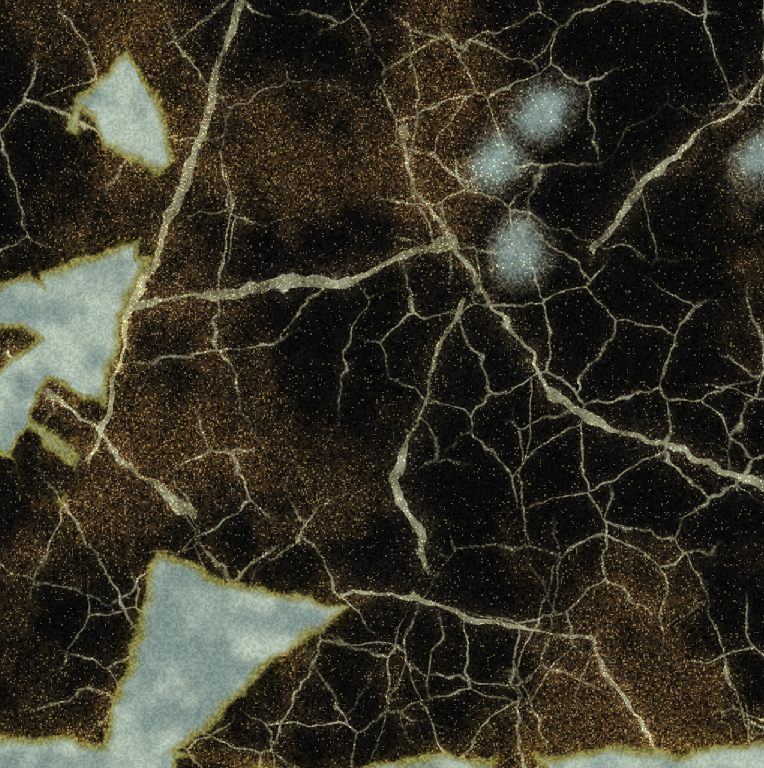
A Shadertoy shader for this texture:

```glsl
float hash(vec2 p) {
    vec3 q = fract(vec3(p.xyx) * vec3(0.1031, 0.103, 0.0973));
    q += dot(q, q.yzx + 33.33);
    return fract((q.x + q.y) * q.z);
}

vec2 hash2(vec2 p) { return vec2(hash(p), hash(p + 71.7)); }

float noise(vec2 p) {
    vec2 i = floor(p), f = fract(p);
    f = f * f * (3.0 - 2.0 * f);
    return mix(mix(hash(i), hash(i + vec2(1, 0)), f.x),
               mix(hash(i + vec2(0, 1)), hash(i + vec2(1, 1)), f.x), f.y);
}

float fbm(vec2 p) {
    float sum = 0.0, amp = 0.5;
    for (int i = 0; i < 5; i++) {
        sum += amp * noise(p);
        p = mat2(1.6, 1.2, -1.2, 1.6) * p + 7.3;
        amp *= 0.5;
    }
    return sum;
}

// Cellular noise: x = distance to the nearest cell border, y = cell hash
vec2 cells(vec2 p) {
    vec2 base = floor(p), nearest = vec2(0), id = vec2(0);
    float best = 9.0, border = 9.0;
    for (int k = 0; k < 9; k++) {
        vec2 c = base + vec2(k % 3 - 1, k / 3 - 1);
        vec2 r = c + hash2(c) - p;
        if (dot(r, r) < best) { best = dot(r, r); nearest = r; id = c; }
    }
    for (int k = 0; k < 25; k++) {
        vec2 c = id + vec2(k % 5 - 2, k / 5 - 2);
        vec2 r = c + hash2(c) - p;
        if (c != id) border = min(border, dot(0.5 * (r + nearest), normalize(r - nearest)));
    }
    return vec2(border, hash(id + 5.5));
}

float segment(vec2 p, vec2 a, vec2 b) {
    vec2 ab = b - a;
    return length(p - a - ab * clamp(dot(p - a, ab) / dot(ab, ab), 0.0, 1.0));
}

float side(vec2 p, vec2 a, vec2 b) {
    vec2 e = normalize(b - a);
    return e.y * (p.x - a.x) - e.x * (p.y - a.y);
}

float wedge(vec2 p, vec2 a, vec2 b, vec2 c) {
    return max(side(p, a, b), max(side(p, b, c), side(p, c, a)));
}

float blob(vec2 p, vec2 c) {
    vec2 r = mat2(0.9, 0.35, -0.35, 0.9) * (p - c) / vec2(0.031, 0.042);
    return exp(-pow(dot(r, r), 1.6));
}

const vec4 mainVeins[12] = vec4[](
    vec4(0.32, 1.0, 0.20, 0.68), vec4(0.20, 0.68, 0.12, 0.39),
    vec4(0.585, 0.66, 0.72, 0.48), vec4(0.72, 0.48, 1.0, 0.36),
    vec4(0.60, 0.60, 0.51, 0.37), vec4(0.51, 0.37, 0.56, 0.25),
    vec4(0.44, 0.24, 0.78, 0.165), vec4(0.78, 0.165, 0.85, 0.02),
    vec4(0.0, 0.53, 0.25, 0.33), vec4(0.585, 0.66, 0.53, 0.84),
    vec4(1.0, 0.92, 0.76, 0.68), vec4(0.18, 0.60, 0.585, 0.67));

void mainImage(out vec4 fragColor, in vec2 fragCoord) {
    vec2 uv = fragCoord / iResolution.y;
    float aa = 1.0 / iResolution.y;
    vec2 bend = vec2(fbm(uv * 9.0), fbm(uv * 9.0 + 40.0)) - 0.48;
    vec2 jag = vec2(noise(uv * 65.0), noise(uv * 65.0 + 30.0)) - 0.5;
    vec2 p = uv + 0.055 * bend + 0.007 * jag;
    float cloud = fbm(uv * 5.0 + 3.0);
    float detail = fbm(uv * 32.0);
    float grain = noise(uv * 430.0);
    float speck = hash(floor(uv * 512.0) + 9.0);

    // Black ground with brown clouds
    float warm = smoothstep(0.38, 0.72, cloud + 0.22 * (detail - 0.5) + 0.12 * (0.45 - uv.y));
    warm += 0.35 * smoothstep(0.35, 0.0, uv.x) * smoothstep(0.3, 0.6, cloud);
    vec3 col = mix(vec3(0.035, 0.038, 0.036), vec3(0.20, 0.15, 0.085), warm);

    // Main veins: broken bright cores in brown halos
    float halo = 0.0, vein = 0.0;
    for (int i = 0; i < 12; i++) {
        float d = segment(p, mainVeins[i].xy, mainVeins[i].zw);
        float w = 0.0005 + 0.007 * pow(noise(uv * 13.0 + float(i) * 5.0), 2.0);
        vein = max(vein, (1.0 - smoothstep(w, w + 1.8 * aa, d)) * (0.4 + 0.8 * detail));
        halo = max(halo, exp(-d * 70.0));
    }

    // Fine cracks fading in and out
    for (int i = 0; i < 3; i++) {
        float scale = 4.0 + 3.5 * float(i);
        float d = cells(p * scale + float(i) * 13.7).x / scale;
        float shown = smoothstep(0.42, 0.68, noise(uv * 7.0 + float(i) * 19.0));
        float core = 1.0 - smoothstep(0.0004, 0.0006 + 1.7 * aa, d);
        vein = max(vein, core * shown * (0.3 + 0.7 * detail));
        halo = max(halo, 0.45 * shown * exp(-d * 130.0));
    }
    col += vec3(0.19, 0.15, 0.09) * halo * (0.35 + detail);
    col = mix(col, mix(vec3(0.48, 0.45, 0.28), vec3(0.70, 0.74, 0.66), detail), min(vein, 1.0));

    // Pale calcite wedges with dark inclusions
    vec2 q = uv + 0.045 * bend + 0.006 * jag;
    float fill = wedge(q, vec2(0.20, 0.69), vec2(-0.2, 0.58), vec2(0.09, 0.33));
    fill = min(fill, wedge(q, vec2(0.18, 0.96), vec2(0.07, 0.84), vec2(0.23, 0.77)));
    vec2 stone = cells(q * vec2(13.0, 9.0) + 2.0);
    if (stone.y > 0.48) fill = max(fill, stone.x / 11.0 - 0.008);
    float corner = wedge(q, vec2(0.205, 0.285), vec2(0.10, -0.1), vec2(0.45, 0.22));
    corner = min(corner, wedge(q, vec2(-0.05, 0.06), vec2(-0.05, -0.1), vec2(0.42, -0.02)));
    corner = min(corner, wedge(q, vec2(0.3, 0.0), vec2(1.1, -0.05), vec2(1.1, 0.045)));
    if (stone.y > 0.87) corner = max(corner, 0.012 - 0.0 + stone.x / 11.0 - 0.02);
    fill = min(fill, corner);
    float pale = 1.0 - smoothstep(-0.004, 0.003, fill);
    vec3 calcite = mix(vec3(0.50, 0.58, 0.55), vec3(0.70, 0.76, 0.69), smoothstep(0.3, 0.65, cloud * 0.5 + detail * 0.5));
    calcite = mix(vec3(0.52, 0.50, 0.24), calcite, smoothstep(0.0, 0.016, -fill + 0.01 * (detail - 0.5)));
    col += vec3(0.22, 0.17, 0.05) * exp(-max(fill, 0.0) * 75.0) * detail;
    col = mix(col, calcite, pale);

    // Soft bluish spots
    float spot = max(blob(q, vec2(0.71, 0.855)), blob(q, vec2(0.655, 0.785)));
    spot = max(spot, max(blob(q, vec2(0.672, 0.665)), blob(q, vec2(0.995, 0.79))));
    col += vec3(0.10, 0.075, 0.04) * smoothstep(0.0, 0.2, spot);
    col = mix(col, vec3(0.58, 0.67, 0.64), spot * (0.55 + 0.6 * detail));

    // Crystalline grain and sparse bright specks
    float light = dot(col, vec3(0.333));
    col *= 1.0 + (grain - 0.5) * mix(1.5, 0.2, smoothstep(0.1, 0.6, light));
    float sparkle = step(0.97 - 0.11 * warm - 0.08 * halo, speck) * (1.0 - pale);
    col += sparkle * mix(vec3(0.21, 0.20, 0.20), vec3(0.28, 0.25, 0.13), grain);
    fragColor = vec4(clamp(col, 0.0, 1.0), 1.0);
}
```
